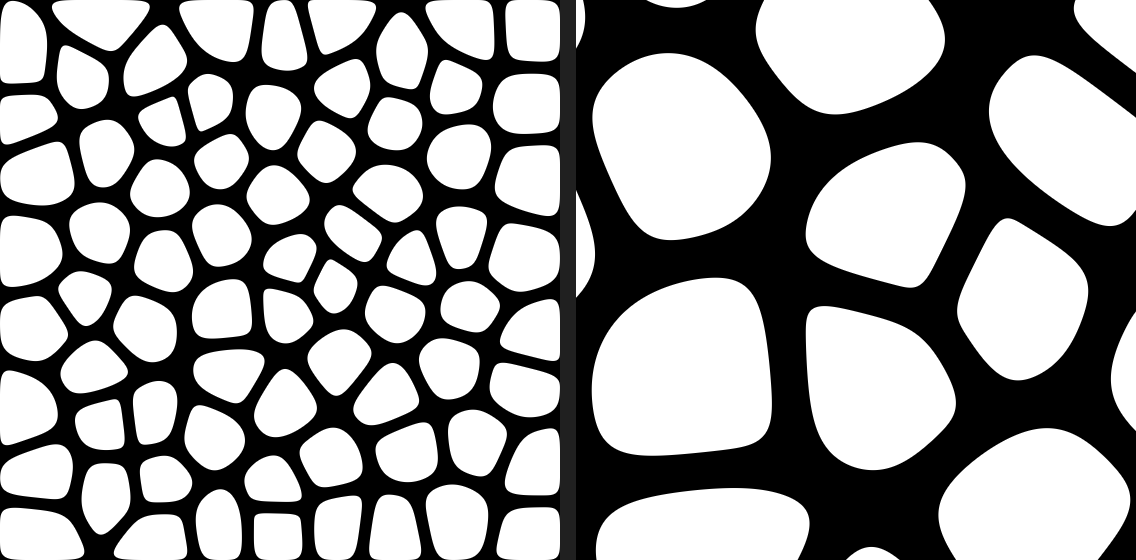
Left, the full canvas; right, a detail of the centre.
Reproduce this pattern procedurally as a WebGL 1 fragment shader.

```glsl
precision highp float;

uniform vec2 u_resolution;

const vec2 GRID = vec2(9.0, 8.0);     // cells across and up the canvas
const float JITTER = 0.64;            // random shift of a seed, in cells
const float STAGGER = 0.19;           // alternating vertical shift of columns
const float EDGE_MARGIN = 0.36;       // least seed distance from the border, in cells
const float GAP = 0.0105;             // half width of the dark channels
const float MIN_REACH = 0.4;          // least share of a wall distance kept
const float ROUNDNESS_POWER = 5.0;    // low is rounder, high is more polygonal
const float SEED = 17.0;
const vec3 GROUND = vec3(0.0);
const vec3 PEBBLE = vec3(1.0);

vec2 hash2(vec2 p) {
    p += SEED;
    vec2 q = vec2(dot(p, vec2(127.1, 311.7)), dot(p, vec2(269.5, 183.3)));
    return fract(sin(q) * 43758.5453);
}

// Seed point of a grid cell, in canvas units.
vec2 seedPoint(vec2 id) {
    vec2 p = id + 0.5 + JITTER * (hash2(id) - 0.5);
    p.y += STAGGER * (mod(id.x, 2.0) * 2.0 - 1.0);
    return clamp(p, vec2(EDGE_MARGIN), GRID - EDGE_MARGIN) / GRID;
}

bool onGrid(vec2 id) {
    return all(greaterThanEqual(id, vec2(0.0))) && all(lessThan(id, GRID));
}

// Adds one wall to the smooth convex field: xy is the gradient, z the value.
void addWall(inout vec3 field, vec2 local, vec2 normal, float reach) {
    float t = max(dot(local, normal) / reach, 0.0);
    float steep = pow(t, ROUNDNESS_POWER - 1.0);
    field += vec3(normal * ROUNDNESS_POWER * steep / reach, steep * t);
}

// Approximate distance to the pebble outline, positive inside.
float pebbleDistance(vec2 uv) {
    // Nearest seed
    vec2 base = floor(uv * GRID);
    vec2 homeId = base;
    float nearest = 1e3;
    for (int y = -2; y <= 2; y++) {
        for (int x = -2; x <= 2; x++) {
            vec2 id = base + vec2(float(x), float(y));
            if (!onGrid(id)) continue;
            float d = distance(uv, seedPoint(id));
            if (d < nearest) {
                nearest = d;
                homeId = id;
            }
        }
    }

    // Walls halfway to the neighbouring seeds
    vec2 home = seedPoint(homeId);
    vec2 local = uv - home;
    vec3 field = vec3(0.0);
    for (int y = -2; y <= 2; y++) {
        for (int x = -2; x <= 2; x++) {
            vec2 id = homeId + vec2(float(x), float(y));
            if ((x == 0 && y == 0) || !onGrid(id)) continue;
            vec2 toward = seedPoint(id) - home;
            float span = length(toward);
            float reach = max(0.5 * span - GAP, 0.5 * span * MIN_REACH);
            addWall(field, local, toward / span, reach);
        }
    }

    // Walls of the canvas
    addWall(field, local, vec2(-1.0, 0.0), home.x);
    addWall(field, local, vec2(1.0, 0.0), 1.0 - home.x);
    addWall(field, local, vec2(0.0, -1.0), home.y);
    addWall(field, local, vec2(0.0, 1.0), 1.0 - home.y);

    return (1.0 - field.z) / max(length(field.xy), 1e-4);
}

void main() {
    vec2 uv = gl_FragCoord.xy / u_resolution;
    float pixel = 1.0 / min(u_resolution.x, u_resolution.y);
    float coverage = clamp(0.5 + pebbleDistance(uv) / pixel, 0.0, 1.0);
    gl_FragColor = vec4(mix(GROUND, PEBBLE, coverage), 1.0);
}
```
